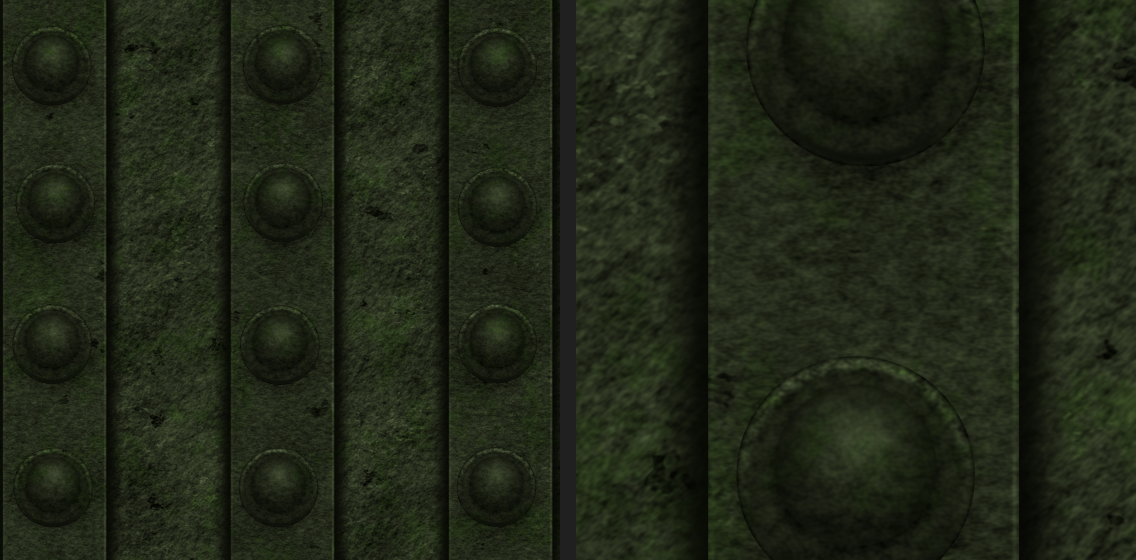
Left, the full canvas; right, a detail of the centre.
A WebGL 2 fragment shader for this texture:

```glsl
#version 300 es
precision highp float;
// Weathered green metal: three vertical straps, each with four domed rivets on
// raised washers, over rough plates. Every part adds to one brightness value,
// with gradient noise for grain and wear, and a colour ramp tints the result.
uniform vec2 u_resolution;
out vec4 fragColor;

const vec3 DARK = vec3(0.060, 0.070, 0.040);
const vec3 LIGHT = vec3(0.290, 0.340, 0.220);
const vec3 MOSS = vec3(0.90, 1.02, 0.78);
const vec3 STRAP_CENTRES = vec3(0.0975, 0.5045, 0.8940);
const float STRAP_HALF = 0.0925;
const float ROW_START = 0.134;
const float ROW_STEP = 0.25;
const float WASHER_RADIUS = 0.071;
const float DOME_RADIUS = 0.048;

vec2 hash2(vec2 p) {
  vec3 q = fract(p.xyx * vec3(0.1031, 0.1030, 0.0973));
  q += dot(q, q.yzx + 33.33);
  return fract((q.xx + q.yz) * q.zy);
}

float cornerSlope(vec2 cell, vec2 offset) {
  float angle = 6.2832 * hash2(cell).x;
  return dot(vec2(cos(angle), sin(angle)), offset);
}

// Gradient noise, about -0.7 to 0.7
float gradientNoise(vec2 p) {
  vec2 i = floor(p), f = fract(p), e = vec2(1.0, 0.0);
  vec2 u = f * f * f * (f * (f * 6.0 - 15.0) + 10.0);
  float low = mix(cornerSlope(i, f), cornerSlope(i + e, f - e), u.x);
  float high = mix(cornerSlope(i + e.yx, f - e.yx), cornerSlope(i + 1.0, f - 1.0), u.x);
  return mix(low, high, u.y);
}

float fbm(vec2 p, float gain, int octaves) {
  float sum = 0.0, amplitude = 1.0;
  for (int i = 0; i < octaves; i++) {
    sum += amplitude * gradientNoise(p);
    p = mat2(1.6, 1.2, -1.2, 1.6) * p + 17.3;
    amplitude *= gain;
  }
  return sum;
}

float bell(float x, float width) {
  return exp(-x * x / (width * width));
}

float disc(float distance, float radius, float blur) {
  return 1.0 - smoothstep(radius - blur, radius + blur, distance);
}

// Fine surface lit from above
float relief(vec2 p, float scale) {
  return fbm(p * scale, 0.8, 4) - fbm((p + vec2(-0.001, 0.003)) * scale, 0.8, 4);
}

// Dark, sparse chips in the surface
float chips(vec2 p) {
  return smoothstep(0.58, 0.74, fbm(p * vec2(13.0, 17.0) + 41.0, 0.65, 5));
}

// Bright worn specks, gathered in patches
float flecks(vec2 p) {
  float patches = smoothstep(-0.25, 0.4, fbm(p * 7.0 + 90.0, 0.6, 3));
  return patches * smoothstep(0.15, 0.75, fbm(p * vec2(62.0, 95.0) + 31.0, 0.8, 3));
}

float plateTone(vec2 p, float gap) {
  vec2 grain = mat2(0.82, -0.57, 0.57, 0.82) * p;
  float tone = 0.40 + 0.27 * fbm(grain * vec2(6.0, 13.0), 0.65, 5);
  tone += 0.30 * fbm(grain * vec2(60.0, 105.0) + 7.0, 0.9, 3);
  tone += 0.24 * relief(p, 30.0) + 0.38 * flecks(p) - 0.38 * chips(p);
  return mix(-0.17, tone, 0.10 + 0.90 * smoothstep(0.0, 0.034, gap));
}

float strapTone(vec2 p, float inset, float side) {
  float tone = 0.35 + 0.17 * fbm(p * vec2(7.0, 11.0) + 23.0, 0.6, 5);
  tone += 0.23 * fbm(p * vec2(70.0, 130.0), 0.9, 3);
  tone += 0.15 * relief(p, 32.0) + 0.22 * flecks(p + 5.0) - 0.30 * chips(p + 3.0);
  float worn = max(0.7 + 1.0 * gradientNoise(p * vec2(5.0, 28.0)), 0.1);
  return tone + (0.27 + 0.12 * side) * worn * bell(inset - 0.0026, 0.0017);
}

float washerTone(vec2 q, float grain) {
  float r = length(q), up = q.y / max(r, 0.001);
  float tone = 0.20 + 0.08 * up + 0.18 * grain;
  tone += (0.10 + 0.27 * up) * (1.0 + 1.2 * grain) * bell(r - 0.0665, 0.0032);
  tone -= 0.13 * bell(r - 0.0605, 0.0025) * (0.4 + 0.6 * up);
  return tone - 0.22 * bell(r - WASHER_RADIUS, 0.0016);
}

float domeTone(vec2 q, float grain) {
  vec2 n = q / DOME_RADIUS;
  float z = sqrt(max(1.0 - dot(n, n), 0.0));
  float lit = max(dot(vec3(n, z), normalize(vec3(0.03, 0.36, 0.93))), 0.0);
  return 0.02 + 0.44 * lit * lit + 0.26 * pow(lit, 16.0) + 0.17 * grain * (0.3 + z);
}

void main() {
  vec2 p = gl_FragCoord.xy / u_resolution;
  float edge = 0.7 / min(u_resolution.x, u_resolution.y);

  // Nearest strap and its nearest rivet
  int column = 0;
  for (int i = 1; i < 3; i++)
    if (abs(p.x - STRAP_CENTRES[i]) < abs(p.x - STRAP_CENTRES[column])) column = i;
  float across = p.x - STRAP_CENTRES[column];
  float gap = abs(across) - STRAP_HALF;
  float row = clamp(round((p.y - ROW_START) / ROW_STEP), 0.0, 3.0);
  vec2 jitter = (hash2(vec2(float(column), row) + 5.0) - 0.5) * 0.010;
  vec2 rivet = vec2(across + 0.003, p.y - ROW_START - row * ROW_STEP) - jitter;
  vec2 dome = rivet - vec2(0.0, 0.006);

  // Plates, straps, then rivets with their soft shadow
  float grain = fbm(p * vec2(75.0, 100.0) + 11.0, 0.9, 3);
  float onStrap = disc(gap, 0.0, edge);
  float tone = mix(plateTone(p, gap), strapTone(p, -gap, sign(across)), onStrap);
  tone -= 0.20 * disc(length(rivet + vec2(0.0, 0.010)), 0.070, 0.022) * onStrap;
  tone = mix(tone, washerTone(rivet, grain), disc(length(rivet), WASHER_RADIUS, edge));
  tone -= 0.16 * disc(length(dome + vec2(0.0, 0.002)), 0.051, 0.004);
  tone = mix(tone, domeTone(dome, grain), disc(length(dome), DOME_RADIUS, edge));

  // Colour ramp with mossy patches
  vec3 colour = mix(DARK, LIGHT, clamp(tone, -0.18, 1.3));
  float moss = smoothstep(0.0, 0.6, fbm(p * 9.0 + 60.0, 0.8, 5));
  fragColor = vec4(colour * mix(vec3(1.0), MOSS, moss), 1.0);
}
```
